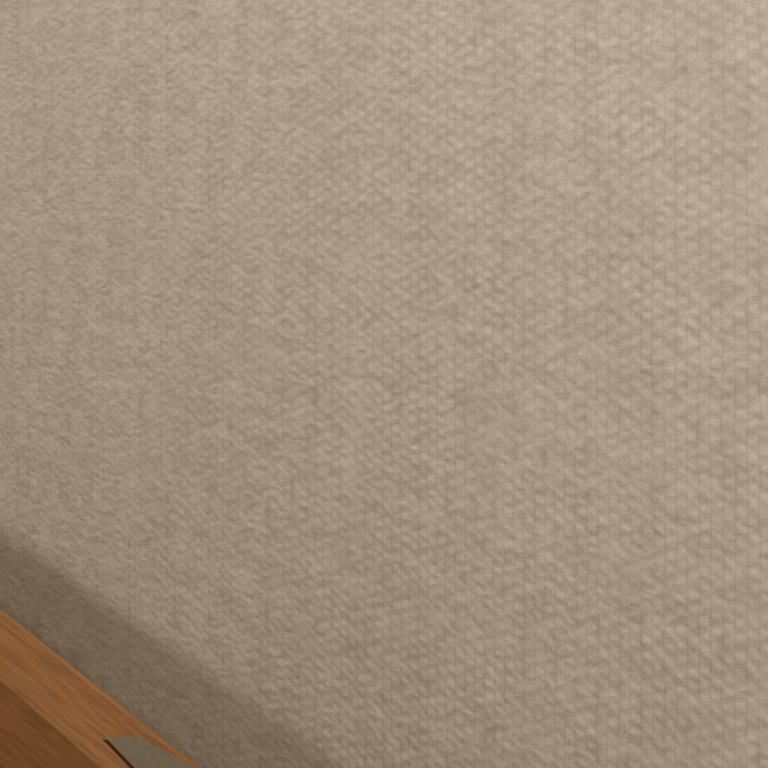
Give the GLSL for this texture, as a WebGL 2 fragment shader.

```glsl
#version 300 es
precision highp float;

uniform vec2 u_resolution;
out vec4 fragColor;

float hash(vec2 p) {
    return fract(sin(dot(p, vec2(12.9898, 78.233))) * 43758.5453);
}

float noise(vec2 p) {
    vec2 i = floor(p);
    vec2 f = fract(p);
    f = f * f * (3.0 - 2.0 * f);
    return mix(mix(hash(i), hash(i + vec2(1, 0)), f.x),
               mix(hash(i + vec2(0, 1)), hash(i + vec2(1, 1)), f.x), f.y);
}

float fbm(vec2 p) {
    float sum = 0.0;
    float amplitude = 0.5;
    for (int i = 0; i < 4; i++) {
        sum += amplitude * noise(p);
        p = p * 2.03 + 17.3;
        amplitude *= 0.5;
    }
    return sum;
}

// Column and row of the thread grid on a wall receding to the left
vec2 threadGrid(vec2 uv) {
    float depth = 0.7 + uv.x;
    return vec2(105.0 * log(depth), 190.0 * (uv.y - 0.85) / (depth + 0.35));
}

// Relief of the plain weave, centred on zero
float weaveRelief(vec2 uv) {
    vec2 t = threadGrid(uv);
    t.x += 0.3 * (noise(t * vec2(0.5, 0.25)) - 0.5);
    t.y += 0.8 * (noise(t * vec2(0.6, 0.4) + 31.7) - 0.5);
    vec2 wave = sin(3.14159 * t);
    float checker = wave.x * wave.y;
    float groove = smoothstep(0.55, 0.0, abs(wave.x)) - 0.36;
    float strength = 0.4 + 1.2 * fbm(t * 0.2 + 5.0);
    float near = mix(0.4, 1.0, smoothstep(0.0, 0.6, uv.x));

    float relief = near * strength * (0.027 * checker - 0.026 * groove);
    // Uneven brightness of single crossings
    relief += 0.066 * (noise(t * vec2(1.0, 1.4) + 9.0) - 0.5);
    // Short weft slubs and uneven warp threads
    relief += 0.024 * (noise(t * vec2(0.25, 1.1) + 60.0) - 0.5);
    relief += 0.022 * (noise(t * vec2(1.0, 0.05) + 90.0) - 0.5);
    // Fine fibres
    relief += 0.050 * (noise(uv * vec2(290.0, 430.0)) - 0.5);
    // Sparse dark gaps between threads
    relief -= 0.035 * smoothstep(0.86, 1.0, noise(t * vec2(0.8, 1.2) + 140.0));
    return relief;
}

vec3 fabric(vec2 uv) {
    float tone = 0.558 + 0.105 * uv.y + 0.06 * uv.x;
    tone -= 0.05 * smoothstep(0.55, 0.0, uv.y + 0.5 * uv.x);
    tone += 0.018 * (fbm(uv * vec2(7.0, 5.0)) - 0.47);

    // Soft slanted shadow near the lower left corner
    float shadow = smoothstep(0.022, -0.022, uv.y - 0.31 + 0.68 * uv.x);
    tone *= mix(1.0, mix(0.80, 0.88, smoothstep(0.0, 0.45, uv.x)), shadow);

    tone += weaveRelief(uv) * mix(1.0, 0.7, shadow);
    return vec3(tone, tone - 0.065, tone - 0.138);
}

vec3 wood(vec2 uv, float edge, float pixel) {
    vec2 along = vec2(uv.x * 0.78 - uv.y * 0.62, uv.x * 0.62 + uv.y * 0.78);
    float grain = fbm(along * vec2(28.0, 260.0)) - 0.47;
    float bands = noise(along * vec2(5.0, 60.0) + 8.0) - 0.5;
    float front = smoothstep(pixel, -pixel, uv.y - 0.115 + 0.88 * uv.x);
    vec3 color = mix(vec3(0.51, 0.34, 0.20), vec3(0.42, 0.27, 0.15), front);
    color *= 1.0 + 0.30 * grain + 0.10 * bands;
    // Worn light rim on the upper edge
    return color + vec3(0.05, 0.035, 0.02) * smoothstep(0.008, 0.0, -edge);
}

// Signed distance to the slanted metal plate
float plateDistance(vec2 uv) {
    float top = uv.y - 0.040;
    float right = dot(uv - vec2(0.182, 0.040), vec2(0.49, 0.87));
    float left = dot(uv - vec2(0.137, 0.040), vec2(-0.72, -0.69));
    return max(max(top, right), left);
}

void main() {
    vec2 uv = gl_FragCoord.xy / u_resolution;
    float pixel = 1.0 / u_resolution.y;

    vec3 color = fabric(uv);

    // Wooden ledge
    float edge = (uv.y - 0.207 + 0.796 * uv.x) * 0.78;
    color *= 1.0 - 0.08 * smoothstep(0.015, 0.0, edge);
    color = mix(color, wood(uv, edge, pixel), smoothstep(pixel, -pixel, edge));

    // Metal plate with a dark lower rim
    float rim = plateDistance(uv + vec2(0.003, 0.003));
    color = mix(color, vec3(0.22, 0.14, 0.08), smoothstep(pixel, -pixel, rim));
    float plate = plateDistance(uv);
    vec3 metal = vec3(0.43, 0.37, 0.30) + 0.03 * (noise(uv * 160.0) - 0.5);
    color = mix(color, metal, smoothstep(pixel, -pixel, plate));

    fragColor = vec4(color, 1.0);
}
```
